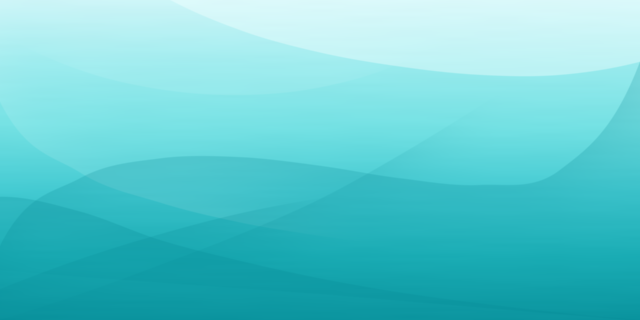
Reproduce this background procedurally as a Shadertoy shader.

```glsl
const vec3 PALE = vec3(0.95, 1.0, 1.0);
const vec3 DEEP = vec3(0.02, 0.53, 0.58);
const vec3 GLOW = vec3(0.12, 0.69, 0.72);
const float STREAK_STRENGTH = 0.008;
const vec2 STREAK_SCALE = vec2(14.0, 90.0);

// Vertical gradient, evenly spaced from bottom to top
const int STOPS = 6;
const vec3 WATER[STOPS] = vec3[](
    vec3(0.04, 0.58, 0.62), vec3(0.11, 0.69, 0.72), vec3(0.26, 0.79, 0.82),
    vec3(0.45, 0.88, 0.89), vec3(0.60, 0.92, 0.93), vec3(0.80, 0.96, 0.97));

// Curve heights at even steps in x, with one knot beyond each side
const int KNOTS = 11;
const float CREST[KNOTS] = float[](
    1.60, 1.39, 1.195, 1.018, 0.906, 0.836, 0.792, 0.766, 0.766, 0.807, 0.896);
const float BOWL[KNOTS] = float[](
    1.08, 0.896, 0.781, 0.721, 0.703, 0.727, 0.802, 0.948, 1.13, 1.31, 1.52);
const float BASIN[KNOTS] = float[](
    1.45, 0.682, 0.461, 0.367, 0.305, 0.263, 0.229, 0.198, 0.172, 0.146, 0.12);
const float WAVE[KNOTS] = float[](
    -0.547, 0.232, 0.443, 0.505, 0.509, 0.482, 0.443, 0.422, 0.469, 0.807, 1.78);
const float RISE[KNOTS] = float[](
    -0.073, 0.0, 0.081, 0.172, 0.268, 0.378, 0.516, 0.669, 0.831, 1.0, 1.17);
const float SLOPE[KNOTS] = float[](
    -0.016, 0.096, 0.19, 0.268, 0.333, 0.38, 0.411, 0.432, 0.45, 0.46, 0.47);
const float FALL[KNOTS] = float[](
    0.33, 0.385, 0.339, 0.25, 0.185, 0.13, 0.086, 0.052, 0.023, 0.0, -0.02);
const float FLOOR[KNOTS] = float[](
    0.172, 0.156, 0.135, 0.117, 0.099, 0.081, 0.06, 0.039, 0.018, -0.003, -0.023);

float hash(vec2 p) {
    vec3 q = fract(vec3(p.xyx) * 0.1031);
    q += dot(q, q.yzx + 33.33);
    return fract((q.x + q.y) * q.z);
}

float noise(vec2 p) {
    vec2 cell = floor(p), f = fract(p);
    f = f * f * (3.0 - 2.0 * f);
    return mix(mix(hash(cell), hash(cell + vec2(1, 0)), f.x),
               mix(hash(cell + vec2(0, 1)), hash(cell + vec2(1, 1)), f.x), f.y);
}

// Catmull-Rom spline: height and its change per unit of x
vec2 spline(float k[KNOTS], float x) {
    float spans = float(KNOTS - 3);
    float s = clamp(x, 0.0, 1.0) * spans;
    int i = min(int(s), KNOTS - 4);
    float t = s - float(i);
    float a = k[i], b = k[i + 1], c = k[i + 2], d = k[i + 3];
    float c1 = 0.5 * (c - a);
    float c2 = a - 2.5 * b + 2.0 * c - 0.5 * d;
    float c3 = 0.5 * (d - a) + 1.5 * (b - c);
    return vec2(b + t * (c1 + t * (c2 + t * c3)),
                (c1 + t * (2.0 * c2 + 3.0 * t * c3)) * spans);
}

// Coverage on one side of a curve (+1 above, -1 below), fading with distance
float sheet(float k[KNOTS], vec2 uv, float side, float reach) {
    vec2 curve = spline(k, uv.x);
    float slope = curve.y * iResolution.y / iResolution.x;
    float dist = side * (uv.y - curve.x) / sqrt(1.0 + slope * slope);
    float pixel = 1.0 / iResolution.y;
    return smoothstep(-pixel, pixel, dist) * exp(-max(dist, 0.0) / reach);
}

vec3 gradient(float y) {
    float s = clamp(y, 0.0, 1.0) * float(STOPS - 1);
    int i = min(int(s), STOPS - 2);
    return mix(WATER[i], WATER[i + 1], s - float(i));
}

void mainImage(out vec4 fragColor, in vec2 fragCoord) {
    vec2 uv = fragCoord / iResolution.xy;
    vec3 color = gradient(uv.y);

    // Pale sheets above their curves
    float bowlFade = smoothstep(0.0, 0.16, uv.x) * (1.0 - smoothstep(0.5, 0.68, uv.x));
    float basinFade = 1.0 - smoothstep(0.3, 0.6, uv.x);
    color = mix(color, PALE, 0.10 * bowlFade * sheet(BOWL, uv, 1.0, 0.25));
    color = mix(color, PALE, 0.12 * basinFade * sheet(BASIN, uv, 1.0, 0.2));

    // Deep sheets below their curves
    float riseFade = 1.0 - smoothstep(0.55, 0.8, uv.x);
    float slopeFade = 1.0 - smoothstep(0.34, 0.56, uv.x);
    color = mix(color, DEEP, 0.22 * sheet(WAVE, uv, -1.0, 0.25));
    color = mix(color, DEEP, 0.14 * riseFade * sheet(RISE, uv, -1.0, 0.2));
    color = mix(color, DEEP, 0.20 * slopeFade * sheet(SLOPE, uv, -1.0, 0.2));
    color = mix(color, DEEP, 0.24 * sheet(FALL, uv, -1.0, 0.2));
    color = mix(color, GLOW, 0.14 * sheet(FLOOR, uv, -1.0, 0.12));

    // Bright crest over everything
    color = mix(color, PALE, 0.42 * sheet(CREST, uv, 1.0, 2.0));

    // Faint horizontal streaks
    color += STREAK_STRENGTH * (noise(uv * STREAK_SCALE) - 0.5);
    fragColor = vec4(clamp(color, 0.0, 1.0), 1.0);
}
```
